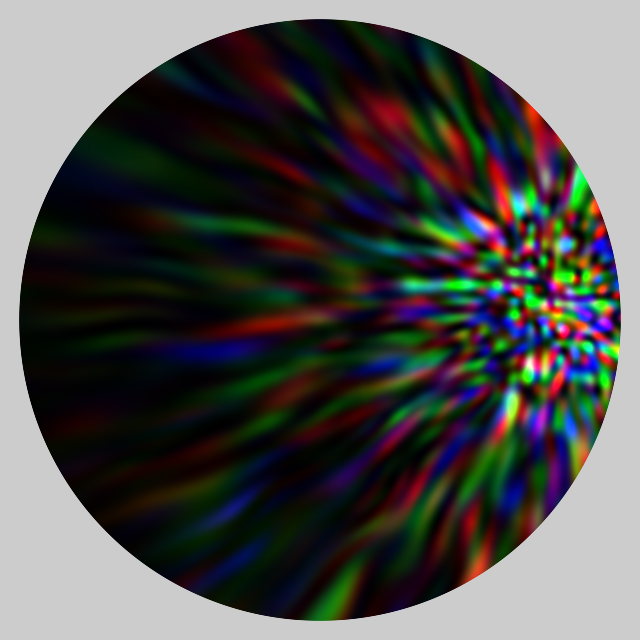
Write a WebGL 1 fragment shader that draws this background.

```glsl
precision highp float;
// Coloured laser speckle inside a dark disc on a pale grey ground.
// Each colour channel is the intensity of a random complex wave field, warped
// around a focus and averaged along the radius so that grains become streaks.

uniform vec2 u_resolution;

const vec3 GROUND = vec3(0.8);
const vec2 DISC_CENTER = vec2(0.5);
const float DISC_RADIUS = 0.47;

const vec2 FOCUS = vec2(0.875, 0.525);
const float GRAIN_REACH = 33.0;    // grain count from focus to infinity
const float GRAIN_STRETCH = 0.66;  // distance at which streaks take over
const float WARP_SCALE = 9.0;
const float WARP_AMOUNT = 0.009;
const float STREAK_STEP = 0.55;    // largest tap spacing, in grains
const float STREAK_ONSET = 0.35;   // distance at which taps are fully spread
const float STREAK_BOOST = 0.5;    // makes up for contrast lost by averaging

const vec2 GLOW_CENTER = vec2(0.91, 0.525);
const vec2 GLOW_SHAPE = vec2(1.0, 0.7);
const float GLOW_FALLOFF = 3.1;
const float GLOW_GAIN = 1.1;
const float CONTRAST = 1.15;
const vec3 CHANNEL_TINT = vec3(1.0, 0.97, 0.95);

vec2 hash2(vec2 cell) {
  vec3 p = fract(cell.xyx * vec3(0.1031, 0.1030, 0.0973));
  p += dot(p, p.yzx + 33.33);
  return fract((p.xx + p.yz) * p.zy);
}

// Smooth noise with two independent components in -1..1.
vec2 waveNoise(vec2 p) {
  vec2 cell = floor(p);
  vec2 f = fract(p);
  vec2 blend = f * f * (3.0 - 2.0 * f);
  vec2 low = mix(hash2(cell), hash2(cell + vec2(1.0, 0.0)), blend.x);
  vec2 high = mix(hash2(cell + vec2(0.0, 1.0)), hash2(cell + 1.0), blend.x);
  return 2.0 * mix(low, high, blend.y) - 1.0;
}

vec2 rotate(vec2 p, float angle) {
  float c = cos(angle);
  float s = sin(angle);
  return vec2(c * p.x - s * p.y, s * p.x + c * p.y);
}

// Intensity of the wave averaged over five taps along the streak.
float speckle(vec2 p, vec2 stride, float channel) {
  float angle = 0.5 + channel * 1.1;
  vec2 seed = vec2(83.7 + channel * 47.3);
  vec2 wave = vec2(0.0);
  for (int i = -2; i <= 2; i++) {
    wave += waveNoise(rotate(p + stride * float(i), angle) + seed);
  }
  wave *= 0.2 * (1.0 + STREAK_BOOST * length(stride) / STREAK_STEP);
  return pow(dot(wave, wave), CONTRAST);
}

void main() {
  float side = min(u_resolution.x, u_resolution.y);
  vec2 p = (gl_FragCoord.xy - 0.5 * u_resolution) / side + 0.5;

  // Compress the radial distance more strongly than the streak width.
  vec2 offset = p - FOCUS + WARP_AMOUNT * waveNoise(p * WARP_SCALE + 20.0);
  float reach = length(offset);
  vec2 q = offset * GRAIN_REACH / (reach + GRAIN_STRETCH);
  float spread = STREAK_STEP * smoothstep(0.0, STREAK_ONSET, reach);
  vec2 stride = spread * offset / max(reach, 0.001);

  // Three independent fields form the coloured grains.
  vec3 grains = vec3(speckle(q, stride, 0.0), speckle(q, stride, 1.0),
                     speckle(q, stride, 2.0));

  // Light fades from the right-hand focus.
  float distanceToGlow = length((p - GLOW_CENTER) * GLOW_SHAPE);
  float glow = GLOW_GAIN * exp(-GLOW_FALLOFF * distanceToGlow);
  vec3 light = min(grains * CHANNEL_TINT * glow, 1.0);

  // Disc with a smooth edge one pixel wide.
  float edge = length(p - DISC_CENTER) - DISC_RADIUS;
  float outside = smoothstep(-0.5, 0.5, edge * side);
  gl_FragColor = vec4(mix(light, GROUND, outside), 1.0);
}
```
